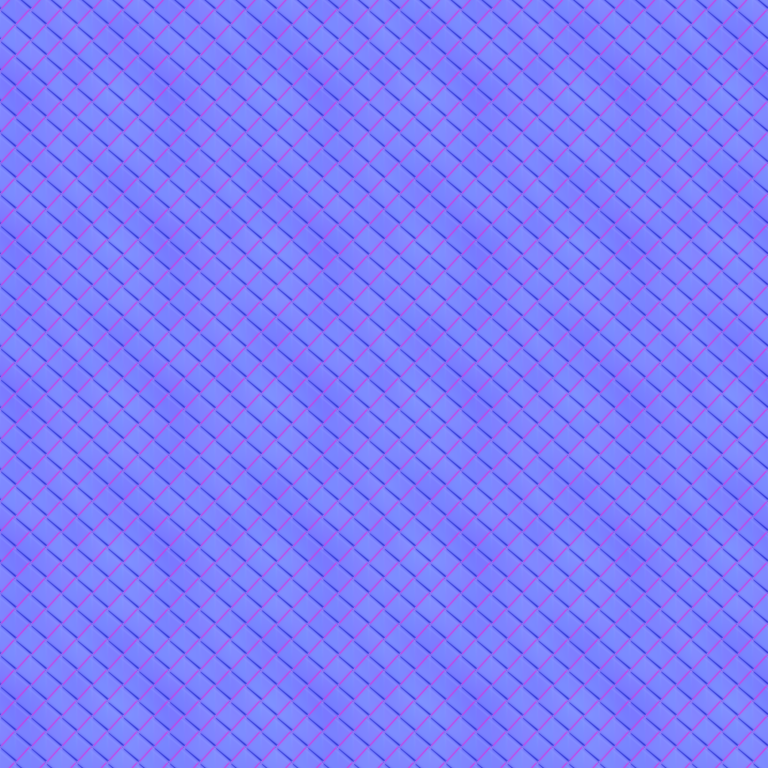
Write a three.js fragment shader that draws this texture map.

```glsl
// Tangent-space normal map of diamond scales, 25 across and 25 down.
// A lattice turned by 45 degrees gives each scale its two lower edges, a centre
// ridge and a small tilt; dents and wrapped gradient noise bend the sheet broadly.

varying vec2 vUv;

const float SCALES = 25.0;          // scales across and down
const float BLOCKS = 5.0;           // repeats of the wear across and down
const float WAVES = 3.0;            // noise cells in one block
const vec2 TIP_OFFSET = vec2(0.0, 0.7);

const vec3 FLAT_COLOR = vec3(0.492, 0.522, 1.0);
const vec3 RIGHT_EDGE = vec3(0.84, 0.20, 0.88);
const vec3 LEFT_EDGE = vec3(0.14, 0.17, 0.80);
const vec3 LEFT_SHADE = vec3(0.36, 0.38, 0.96);
const vec3 LIP_COLOR = vec3(0.55, 0.60, 1.0);
const vec3 TIP_COLOR = vec3(0.68, 0.52, 0.97);

// Pairs hold the value at the tip and at the far corner; widths in lattice units
const vec2 RIGHT_WIDTH = vec2(0.040, 0.034);
const vec2 RIGHT_STRENGTH = vec2(0.60, 0.74);
const float HALO_WIDTH = 0.10;
const float HALO_STRENGTH = 0.11;
const vec2 LEFT_WIDTH = vec2(0.045, 0.026);
const vec2 LEFT_STRENGTH = vec2(0.80, 0.45);
const float SHADE_WIDTH = 0.085;
const float SHADE_STRENGTH = 0.45;
const vec2 EDGE_SKEW = vec2(0.085, 0.050);    // break of the lines at each tip
const float EDGE_JITTER = 0.014;
const float RIDGE_WIDTH = 0.035;
const float TIP_RADIUS = 0.060;

const vec2 LIGHT_DENT = vec2(0.72, 0.41);     // centres in a block
const vec2 DARK_DENT = vec2(0.08, 0.47);
const vec2 DENT_SIZE = vec2(0.21, 0.11);      // along and across the slope
const vec2 DENT_TILT = vec2(0.011, 0.045);
const vec2 WAVE_TILT = vec2(0.018, 0.046);
const float SCALE_TILT = 0.012;
const float FOLD_TILT = 0.008;

vec2 hash2(vec2 p) {
  vec2 h = vec2(dot(p, vec2(127.1, 311.7)), dot(p, vec2(269.5, 183.3)));
  return fract(sin(h) * 43758.5) * 2.0 - 1.0;
}

// Integer cell index wrapped to a period
vec2 wrapCell(vec2 cell, float period) {
  return floor(mod(cell + 0.5, period));
}

// Random pair of the scale with this lattice index, repeating with the blocks
vec2 scaleHash(vec2 id) {
  return hash2(wrapCell(vec2(id.x - id.y, id.x + id.y), 2.0 * SCALES / BLOCKS) + 7.0);
}

float corner(vec2 cell, vec2 offset, vec2 f) {
  vec2 gradient = normalize(hash2(wrapCell(cell + offset, WAVES)) + 0.001);
  return dot(gradient, f - offset);
}

float gradientNoise(vec2 p) {
  vec2 cell = floor(p);
  vec2 f = p - cell;
  vec2 s = f * f * f * (f * (f * 6.0 - 15.0) + 10.0);
  float low = mix(corner(cell, vec2(0.0), f), corner(cell, vec2(1.0, 0.0), f), s.x);
  float high = mix(corner(cell, vec2(0.0, 1.0), f), corner(cell, vec2(1.0), f), s.x);
  return mix(low, high, s.y);
}

// Soft line profile, 1 on the line
float line(float d, float width) {
  return exp(-d * d / (width * width));
}

// Signed distance to the nearest integer
vec2 nearest(vec2 x) {
  return x - floor(x + 0.5);
}

// Soft patch stretched down to the right, once in each block
float dent(vec2 block, vec2 centre) {
  vec2 d = nearest(block - centre);
  vec2 slope = vec2(d.x - d.y, d.x + d.y) * 0.707 / DENT_SIZE;
  return exp(-dot(slope, slope));
}

void main() {
  // Lattice: whole numbers of both axes meet at the lower tip of a scale
  vec2 q = vUv * SCALES - TIP_OFFSET;
  vec2 lattice = vec2(q.x + q.y, q.y - q.x);
  vec2 id = floor(lattice);
  vec2 f = lattice - id;
  vec2 edge = nearest(lattice);

  // Broad unevenness and the tilt of the single scale
  vec2 block = vUv * BLOCKS;
  float wave = gradientNoise(WAVES * vec2(block.x + block.y, block.x));
  float dents = dent(block, LIGHT_DENT) - dent(block, DARK_DENT);
  vec3 color = FLAT_COLOR;
  color.rg += wave * WAVE_TILT + dents * DENT_TILT + scaleHash(id) * SCALE_TILT;

  // Fold along the vertical centre
  float side = 0.5 * (f.x - f.y);
  float height = 0.5 * (f.x + f.y);
  float fold = smoothstep(-RIDGE_WIDTH, RIDGE_WIDTH, side) * 2.0 - 1.0;
  float ridge = line(side, RIDGE_WIDTH) * smoothstep(0.3, 0.8, height);
  color.rg += fold * FOLD_TILT * vec2(1.0, -0.6) + ridge * vec2(0.010, 0.018);
  color.g += (height - 0.5) * 0.02;

  // Lower edges, fading out where they pass under the next scale
  float left = edge.x + EDGE_SKEW.x * (f.y - 0.5);
  float right = edge.y - EDGE_SKEW.y * (f.x - 0.5);
  left += EDGE_JITTER * scaleHash(floor(lattice + vec2(0.5, 0.0))).x;
  right += EDGE_JITTER * scaleHash(floor(lattice + vec2(0.0, 0.5))).y;
  vec2 fade = smoothstep(0.0, 0.10, f.yx) * (1.0 - smoothstep(0.86, 1.0, f.yx));
  fade = mix(vec2(0.45, 0.25), vec2(1.0), fade);
  vec2 width = vec2(mix(LEFT_WIDTH.x, LEFT_WIDTH.y, f.y), mix(RIGHT_WIDTH.x, RIGHT_WIDTH.y, f.x));
  vec2 strength = fade * vec2(mix(LEFT_STRENGTH.x, LEFT_STRENGTH.y, f.y),
                              mix(RIGHT_STRENGTH.x, RIGHT_STRENGTH.y, f.x));
  color = mix(color, LIP_COLOR, 0.35 * line(left + 0.15, 0.045));
  color = mix(color, RIGHT_EDGE, HALO_STRENGTH * line(right, HALO_WIDTH));
  color = mix(color, RIGHT_EDGE, strength.y * line(right, width.y));
  color = mix(color, LEFT_SHADE, SHADE_STRENGTH * line(left, SHADE_WIDTH));
  color = mix(color, LEFT_EDGE, strength.x * line(left, width.x));

  // Blunt tip just below the crossing
  color = mix(color, TIP_COLOR, 0.65 * line(length(edge + 0.06), TIP_RADIUS));

  gl_FragColor = vec4(clamp(color, 0.0, 1.0), 1.0);
}
```
